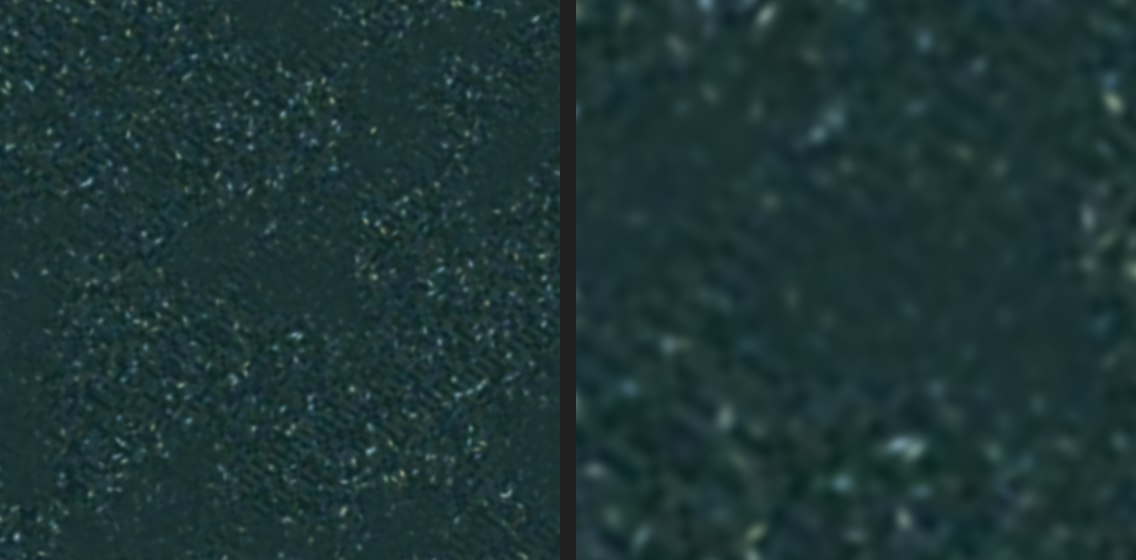
Left: the whole. Right: its middle third, enlarged.
Write a WebGL 2 fragment shader that draws this texture.

```glsl
#version 300 es
precision highp float;

uniform vec2 u_resolution;
out vec4 fragColor;

#define BASE_COLOR vec3(0.103, 0.197, 0.199)
#define SPECK_COLOR vec3(0.30, 0.32, 0.31)
#define SPECK_CELLS 72.0
#define SPECK_RADIUS 0.29
#define SPECK_RARITY 8.0
#define GRAIN_CELLS 105.0
#define GRAIN_CONTRAST 0.105
#define TINT_CELLS 42.0
#define TINT_STRENGTH 0.05
#define CLUSTER_CELLS 9.0

float hash(vec2 p) {
    return fract(sin(dot(p, vec2(127.1, 311.7))) * 43758.5);
}

float valueNoise(vec2 p) {
    vec2 cell = floor(p);
    vec2 f = fract(p);
    f = f * f * (3.0 - 2.0 * f);
    float low = mix(hash(cell), hash(cell + vec2(1.0, 0.0)), f.x);
    float high = mix(hash(cell + vec2(0.0, 1.0)), hash(cell + vec2(1.0, 1.0)), f.x);
    return mix(low, high, f.y);
}

mat2 rotation(float angle) {
    float c = cos(angle), s = sin(angle);
    return mat2(c, s, -s, c);
}

// Soft, slightly stretched glints, one per jittered cell, mostly faint
vec3 specks(vec2 uv) {
    vec2 p = uv * SPECK_CELLS;
    vec2 home = floor(p);
    vec3 light = vec3(0.0);
    for (int y = -1; y <= 1; y++) {
        for (int x = -1; x <= 1; x++) {
            vec2 cell = home + vec2(x, y);
            vec2 center = cell + vec2(hash(cell + 17.3), hash(cell + 41.9));
            float stretch = mix(1.0, 1.3, hash(cell + 63.7));
            vec2 d = rotation(6.2832 * hash(cell + 88.1)) * (p - center);
            d *= vec2(stretch, 1.0 / stretch) / SPECK_RADIUS;
            float brightness = pow(hash(cell + 5.2), SPECK_RARITY);
            float hue = hash(cell + 29.6) - 0.5;
            vec3 tint = 1.0 + hue * vec3(0.3, 0.1, -0.4);
            light += tint * brightness * exp(-0.5 * dot(d, d));
        }
    }
    return light * SPECK_COLOR;
}

void main() {
    vec2 uv = gl_FragCoord.xy / u_resolution.y;

    // Calm and busy patches
    float patches = 0.65 * valueNoise(uv * CLUSTER_CELLS + 3.7)
                  + 0.35 * valueNoise(uv * CLUSTER_CELLS * 2.3 + 51.2);
    float activity = mix(0.25, 1.1, smoothstep(0.25, 0.65, patches));

    // Fine light and dark grain, turned off the pixel axes
    vec2 grainPos = rotation(0.6) * uv * GRAIN_CELLS + 200.0;
    float grain = valueNoise(grainPos) - 0.5;

    // Blotches drifting between blue, green and a hint of red
    vec2 tintPos = rotation(0.3) * uv * TINT_CELLS;
    float blueGreen = valueNoise(tintPos + 120.0) - 0.5;
    float redShift = valueNoise(tintPos + 310.0) - 0.5;
    vec3 tint = blueGreen * vec3(-0.15, -0.1, 1.0) + redShift * vec3(0.6, -0.15, 0.1);

    vec3 color = BASE_COLOR;
    color += activity * (grain * GRAIN_CONTRAST + tint * TINT_STRENGTH);
    color += activity * specks(uv);
    fragColor = vec4(clamp(color, 0.0, 1.0), 1.0);
}
```
